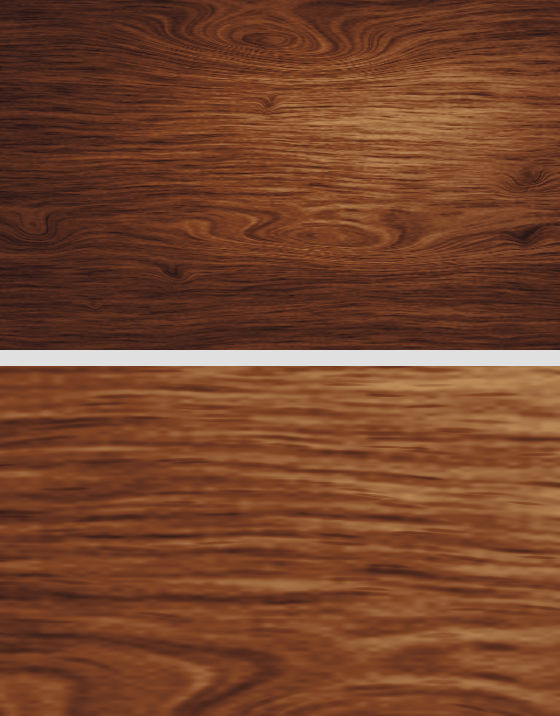
Top: the whole. Bottom: its middle third, enlarged.
This texture is drawn by a Shadertoy shader. Its source:

```glsl
// Dark varnished wood plank with horizontal grain, arched growth rings and knots.
// Layered sines and soft bumps bend a height field; stretched noise along it makes
// fibres, cellular noise makes pores, and a soft off-centre light tints it all.

#define GRAIN_CONTRAST 1.2
#define RING_FREQ 300.0
#define RING_DEPTH 0.20
#define PORE_DEPTH 0.26
#define KNOT_DEPTH 0.28
#define ARCH_LIFT 2.1
#define KNOT_LIFT 1.3
#define LIGHT_CENTER vec2(1.0, 0.57)
#define LIGHT_SIZE vec2(1.0, 0.62)
#define GLOW_CENTER vec2(1.30, 0.66)
#define GLOW_SIZE vec2(0.36, 0.20)

const int ARCHES = 2;
const int FEATURES = 9;

// Centre and radii; broad arches come first, then knots.
const vec4 FEATURE[FEATURES] = vec4[](
    vec4(0.80, 0.87, 0.30, 0.080), vec4(1.04, 0.31, 0.38, 0.062),
    vec4(0.76, 0.88, 0.10, 0.026), vec4(0.77, 0.70, 0.022, 0.022),
    vec4(1.50, 0.48, 0.055, 0.035), vec4(0.10, 0.33, 0.080, 0.050),
    vec4(0.50, 0.21, 0.040, 0.026), vec4(0.27, 0.125, 0.015, 0.012),
    vec4(1.50, 0.32, 0.040, 0.024));

float hash(vec2 p) {
    vec3 q = fract(p.xyx * 0.1031);
    q += dot(q, q.yzx + 33.33);
    return fract((q.x + q.y) * q.z);
}

float valueNoise(vec2 p) {
    vec2 cell = floor(p), f = fract(p);
    f = f * f * (3.0 - 2.0 * f);
    float low = mix(hash(cell), hash(cell + vec2(1, 0)), f.x);
    float high = mix(hash(cell + vec2(0, 1)), hash(cell + vec2(1, 1)), f.x);
    return mix(low, high, f.y);
}

// Soft dots around jittered cell points; stretched space turns them into dashes.
float pores(vec2 p) {
    vec2 cell = floor(p);
    float amount = 0.0;
    for (int j = -1; j <= 1; j++)
    for (int i = -1; i <= 1; i++) {
        vec2 id = cell + vec2(i, j);
        vec2 seed = id + 57.0;
        vec2 point = id + vec2(hash(seed), hash(seed + 31.7));
        float radius = 0.25 + 0.4 * hash(seed + 11.3);
        float dash = 1.0 - smoothstep(0.1, radius, length(p - point));
        amount = max(amount, dash * step(0.45, hash(seed + 73.1)));
    }
    return amount;
}

// Bent grain height in x, knot darkness in y.
vec2 grainField(vec2 p) {
    float height = p.y;
    float knot = 0.0;
    height += 0.012 * sin(2.3 * p.x + 5.0 * p.y + 1.0);
    height += 0.006 * sin(5.7 * p.x - 11.0 * p.y);
    height += 0.0025 * sin(14.0 * p.x + 23.0 * p.y);
    height += 0.0010 * sin(37.0 * p.x - 61.0 * p.y);
    for (int i = 0; i < FEATURES; i++) {
        vec2 d = (p - FEATURE[i].xy) / FEATURE[i].zw;
        d += 0.15 * sin(d.yx * 3.0 + float(i));
        float bump = exp(-dot(d, d));
        height += (i < ARCHES ? ARCH_LIFT : KNOT_LIFT) * FEATURE[i].w * bump;
        if (i >= ARCHES) knot += bump;
    }
    return vec2(height, knot);
}

vec3 woodColor(float t) {
    vec3 color = mix(vec3(0.17, 0.09, 0.085), vec3(0.22, 0.12, 0.10), smoothstep(-0.2, 0.05, t));
    color = mix(color, vec3(0.31, 0.16, 0.11), clamp(t * 4.0, 0.0, 1.0));
    color = mix(color, vec3(0.41, 0.21, 0.13), clamp(t * 4.0 - 1.0, 0.0, 1.0));
    color = mix(color, vec3(0.51, 0.27, 0.14), clamp(t * 4.0 - 2.0, 0.0, 1.0));
    color = mix(color, vec3(0.60, 0.39, 0.23), clamp(t * 4.0 - 3.0, 0.0, 1.0));
    return mix(color, vec3(0.73, 0.54, 0.34), clamp(t * 2.5 - 2.5, 0.0, 1.0));
}

void mainImage(out vec4 fragColor, in vec2 fragCoord) {
    vec2 p = fragCoord / iResolution.y;
    p.x *= 1.6 * iResolution.y / iResolution.x;
    vec2 field = grainField(p);
    float h = field.x;

    // Fibres from broad bands to hair-thin streaks.
    float grain = 0.34 * (valueNoise(vec2(p.x * 1.3, h * 22.0)) - 0.5);
    grain += 0.30 * (valueNoise(vec2(p.x * 4.0 + 9.0, h * 85.0)) - 0.5);
    grain += 0.48 * (valueNoise(vec2(p.x * 11.0 + 5.0, h * 210.0)) - 0.5);
    grain += 0.24 * (valueNoise(vec2(p.x * 90.0, p.y * 300.0)) - 0.5);

    // Thin growth lines, uneven in spacing and strength.
    float drift = valueNoise(vec2(p.x * 2.0, h * 30.0 + 40.0));
    float ring = pow(0.5 + 0.5 * sin(h * RING_FREQ + 7.0 * drift), 3.0);
    grain += 0.10 - RING_DEPTH * ring * (0.3 + drift);
    grain -= PORE_DEPTH * pores(vec2(p.x * 11.0, h * 150.0));

    // Off-centre light with a tan sheen to the right.
    vec2 away = (p - LIGHT_CENTER) / LIGHT_SIZE;
    vec2 sheen = (p - GLOW_CENTER) / GLOW_SIZE;
    float glow = exp(-dot(sheen, sheen));
    float light = 0.84 * exp(-1.75 * dot(away, away)) + 0.24 * glow;
    float tone = light + GRAIN_CONTRAST * grain * mix(0.55, 1.0, min(light, 1.0));
    tone -= KNOT_DEPTH * min(field.y, 1.0) * smoothstep(0.0, 0.5, light);

    vec3 color = woodColor(tone);
    float ashen = 0.4 * smoothstep(0.85, 1.5, p.x) * smoothstep(0.35, 0.7, tone);
    color = mix(color, vec3(0.50, 0.31, 0.20), ashen * (1.0 - 0.7 * glow));
    fragColor = vec4(color, 1.0);
}
```
